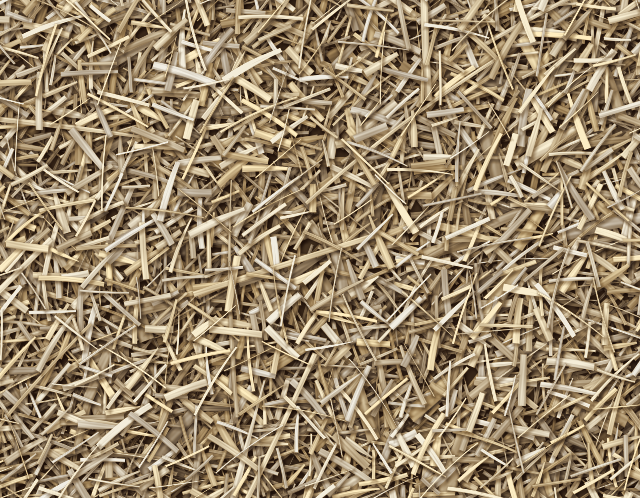
Give the GLSL for this texture, as a Shadertoy shader.

```glsl
// A dense bed of chopped dry straw, seen from above in hard light.
// Jittered cells each hold one stalk; many such layers are stacked from
// dark to pale, each dropping a small shadow on the layers below it.

const int PILE_LAYERS = 15;
const vec2 SHADOW_SHIFT = vec2(0.0025, -0.0035);
const float SHADOW_REACH = 0.008;
const float SHADOW_STRENGTH = 0.36;

vec3 hash3(vec2 p) {
    vec3 q = fract(p.xyx * vec3(0.1031, 0.1030, 0.0973));
    q += dot(q, q.yxz + 33.33);
    return fract((q.xxy + q.yzz) * q.zyx);
}

// Layered sines: slow, uneven variation in -1..1
float waves(vec2 p) {
    return (sin(p.x * 5.1 + 2.0 * sin(p.y * 3.7))
          + sin(p.y * 7.3 + 1.7 * sin(p.x * 6.1 + 1.0))
          + sin(dot(p, vec2(11.0, -9.0)))) / 3.0;
}

// Shade ramp from soil brown through tan to pale cream
vec3 strawColour(float tone, float warmth) {
    const vec3 soil = vec3(0.09, 0.04, 0.02);
    const vec3 tan_ = vec3(0.585, 0.485, 0.345);
    const vec3 cream = vec3(0.97, 0.93, 0.82);
    float t = 2.0 * clamp(tone, 0.0, 1.0);
    vec3 colour = mix(mix(soil, tan_, min(t, 1.0)), cream, max(t - 1.0, 0.0));
    return colour * (1.0 + warmth * vec3(0.03, 0.0, -0.09));
}

// Distance to a stalk lying along x, narrowing towards its right end
float stalkDistance(vec2 q, vec2 halfSize, float taper) {
    float narrowing = 1.0 - taper * smoothstep(-0.3, 1.0, q.x / halfSize.x);
    return max(abs(q.x) - halfSize.x, abs(q.y) - halfSize.y * narrowing);
}

// Rounded shading and fibres; v runs -1..1 across the stalk
float stalkShade(float along, float v, float lit, float phase) {
    float fibre = sin(v * 5.0 + phase) + 0.6 * sin(v * 9.0 + along * 70.0 + phase);
    return 0.11 * lit * v - 0.16 * v * v * v * v
         + 0.05 * fibre + 0.05 * sin(along * 55.0 + phase * 2.0);
}

// Adds one layer of stalks; surface holds tone in x and warmth in y
void layStraw(inout vec2 surface, vec2 p, float cell, float halfWidth,
              float tone, float density, float seed, float pixel) {
    p += seed * vec2(0.371, 0.713);
    vec2 home = floor(p / cell);
    for (int j = -1; j <= 1; j++)
    for (int i = -1; i <= 1; i++) {
        vec2 id = home + vec2(i, j);
        vec3 place = hash3(id + seed * vec2(17.0, 29.0));
        vec3 form = hash3(id + seed * vec2(43.0, 11.0) + 91.0);
        if (form.z > density) continue;

        // Every direction occurs, most often a shallow rising diagonal
        float turn = 2.0 * place.z - 1.0;
        float angle = 0.6 + 1.57 * turn * mix(0.65, 1.0, abs(turn));
        vec2 dir = vec2(cos(angle), sin(angle));
        mat2 toStalk = mat2(dir.x, -dir.y, dir.y, dir.x);
        vec2 q = toStalk * (p - (id + place.xy) * cell);
        q.y += (form.x - 0.5) * 0.16 * q.x * q.x / cell;

        vec2 halfSize = vec2(cell * mix(0.4, 0.86, form.x),
                             halfWidth * mix(0.5, 1.35, form.y * form.y));
        float taper = 0.8 * place.x * place.x;

        float shadowDist = stalkDistance(q - toStalk * SHADOW_SHIFT, halfSize, taper);
        float shadow = 1.0 - smoothstep(-0.002, SHADOW_REACH, shadowDist);
        surface.x *= 1.0 - SHADOW_STRENGTH * shadow;

        float dist = stalkDistance(q, halfSize, taper);
        float cover = 1.0 - smoothstep(-0.6 * pixel, 0.6 * pixel, dist);
        float v = clamp(q.y / halfSize.y, -1.0, 1.0);
        float lit = dot(vec2(-dir.y, dir.x), vec2(-0.5, 0.85));
        float variety = 0.36 * (fract(form.y * 7.0 + place.x) - 0.5);
        float shade = tone + variety + stalkShade(q.x, v, lit, place.y * 40.0);
        surface = mix(surface, vec2(shade, 2.0 * place.y - 1.0), cover);
    }
}

void mainImage(out vec4 fragColor, in vec2 fragCoord) {
    vec2 p = fragCoord / iResolution.y;
    float pixel = 1.0 / iResolution.y;
    float patches = waves(p * 1.6);
    vec2 surface = vec2(0.13 + 0.05 * waves(p * 9.0), 0.6);

    // Pile of short stalks, with broad leaves and thin strands among them
    for (int k = 0; k < PILE_LAYERS; k++) {
        float n = float(k);
        float depth = n / float(PILE_LAYERS - 1);
        float tone = mix(0.40, 0.89, depth) + 0.04 * patches;
        float cell = mix(0.058, 0.092, fract(n * 0.618));
        if (k % 5 == 1)
            layStraw(surface, p, 0.11, 0.013, tone - 0.08, 0.55, n + 41.0, pixel);
        layStraw(surface, p, cell, 0.0062, tone, 0.95, n + 1.0, pixel);
        if (k % 3 == 2)
            layStraw(surface, p, 0.10, 0.0022, tone + 0.05, 0.85, n + 71.0, pixel);
        // Few long stalks, partly buried near the top
        if (k == 10 || k == 13)
            layStraw(surface, p, 0.31, 0.0075, 0.88, 0.5, n + 101.0, pixel);
    }

    fragColor = vec4(strawColour(surface.x, surface.y), 1.0);
}
```
